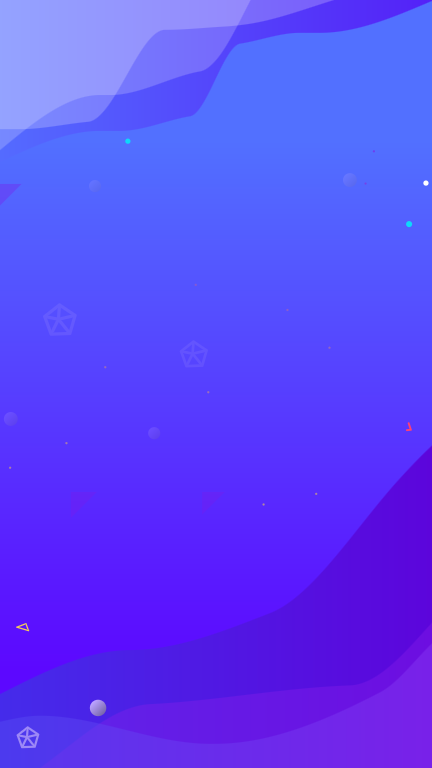
Write a Shadertoy shader that draws this background.

```glsl
// Blue-to-violet backdrop with translucent waves above and below, plus floating
// orbs, wire gems, flags and confetti. Waves are sums of smooth steps in x;
// lengths are in hundredths of the canvas width, measured from the lower left.

const vec3 SKY_HIGH = vec3(0.32, 0.44, 1.0);
const vec3 SKY_LOW = vec3(0.36, 0.03, 1.0);
const vec2 SKY_SPAN = vec2(22.7, 145.4);
const vec3 VEIL_LEFT = vec3(0.33, 0.42, 1.0);
const vec3 VEIL_RIGHT = vec3(0.33, 0.13, 0.97);
const vec3 HILL_LEFT = vec3(0.27, 0.17, 0.92);
const vec3 HILL_RIGHT = vec3(0.36, 0.02, 0.86);
const vec3 PURPLE = vec3(0.55, 0.12, 0.92);
const vec3 FRONT_LEFT = vec3(0.33, 0.30, 0.95);
const vec3 FRONT_RIGHT = vec3(0.53, 0.22, 0.95);
const vec3 LAVENDER = vec3(0.78, 0.70, 0.98);
const vec3 FLAG = vec3(0.48, 0.10, 0.92);
const vec3 CYAN = vec3(0.05, 0.85, 0.98);
const vec3 YELLOW = vec3(0.95, 0.80, 0.35);
const vec3 RED = vec3(1.0, 0.25, 0.45);
const int SPECKS = 11;

// Centre, radius and opacity of the larger floating parts
const vec4 ORBS[5] = vec4[5](vec4(22.0, 134.7, 1.4, 0.13), vec4(81.0, 136.1, 1.6, 0.16),
    vec4(2.5, 80.8, 1.6, 0.16), vec4(35.7, 77.5, 1.4, 0.16), vec4(22.7, 13.9, 1.9, 0.85));
const vec4 GEMS[3] = vec4[3](vec4(13.9, 103.5, 3.7, 0.13), vec4(44.9, 95.6, 3.1, 0.12),
    vec4(6.5, 6.9, 2.5, 0.65));
const vec4 FLAGS[3] = vec4[3](vec4(16.4, 63.9, 6.0, 0.35), vec4(46.8, 63.9, 5.2, 0.35),
    vec4(0.0, 135.2, 5.0, 0.35));

// Top waves: depth below the upper edge
float lightDepth(float x) {
    return 29.9 - 1.9 * smoothstep(4.6, 24.3, x) - 21.1 * smoothstep(20.4, 38.2, x)
        - 0.9 * smoothstep(38.2, 56.7, x) - 8.8 * smoothstep(52.0, 92.6, x);
}
float paleDepth(float x) {
    return 47.5 - 25.5 * smoothstep(-23.1, 23.1, x) - 5.8 * smoothstep(25.5, 49.8, x)
        - 27.3 * smoothstep(46.3, 67.1, x);
}
float veilDepth(float x) {
    return 44.7 - 14.4 * smoothstep(-23.1, 23.1, x) - 3.7 * smoothstep(27.8, 47.5, x)
        - 16.2 * smoothstep(44.0, 55.6, x) - 2.8 * smoothstep(52.1, 69.4, x)
        - 14.4 * smoothstep(74.1, 125.0, x);
}

// Bottom waves: height above the lower edge
float hillHeight(float x) {
    return 6.9 + 20.4 * smoothstep(-30.1, 30.1, x) + 16.2 * smoothstep(30.1, 92.6, x)
        + 39.4 * smoothstep(62.5, 115.7, x);
}
float slopeHeight(float x) {
    return -5.8 + 20.4 * smoothstep(-4.6, 34.7, x) + 4.6 * smoothstep(27.8, 85.6, x)
        + 26.6 * smoothstep(81.0, 116.9, x);
}
float frontHeight(float x) {
    return 9.3 + 2.8 * smoothstep(-9.3, 9.3, x) - 6.5 * smoothstep(9.3, 48.6, x)
        + 37.0 * smoothstep(49.8, 150.5, x) + 5.8 * smoothstep(88.0, 104.2, x);
}

float waveMask(float d) { return clamp(0.5 - d / fwidth(d), 0.0, 1.0); }
float shapeMask(float d) { return clamp(0.5 - d * iResolution.x / 100.0, 0.0, 1.0); }

float segment(vec2 p, vec2 a, vec2 b) {
    vec2 ab = b - a;
    return length(p - a - ab * clamp(dot(p - a, ab) / dot(ab, ab), 0.0, 1.0));
}

vec2 hash2(float n) { return fract(sin(n * vec2(127.1, 311.7)) * 4375.5); }

vec2 corner(int i) { float a = 1.2566 * float(i) + 0.35; return vec2(cos(a), sin(a)); }

// Pentagon rim with spokes, for a unit radius
float gem(vec2 p) {
    float d = 9.0;
    for (int i = 0; i < 5; i++) {
        d = min(d, segment(p, corner(i), corner(i + 1)));
        d = min(d, segment(p, vec2(-0.1, 0.1), corner(i)));
    }
    return d - 0.1;
}

void mainImage(out vec4 fragColor, in vec2 fragCoord) {
    vec2 p = 100.0 * fragCoord / iResolution.x;
    float depth = 100.0 * iResolution.y / iResolution.x - p.y;
    float across = p.x / 100.0;

    // Sky and top waves
    vec3 col = mix(SKY_LOW, SKY_HIGH, clamp((p.y - SKY_SPAN.x) / (SKY_SPAN.y - SKY_SPAN.x), 0.0, 1.0));
    col = mix(col, mix(VEIL_LEFT, VEIL_RIGHT, across), waveMask(depth - veilDepth(p.x)));
    col = mix(col, vec3(1.0), 0.20 * waveMask(depth - paleDepth(p.x)));
    col = mix(col, vec3(1.0), 0.22 * waveMask(depth - lightDepth(p.x)));

    // Bottom waves
    col = mix(col, mix(HILL_LEFT, HILL_RIGHT, across), waveMask(p.y - hillHeight(p.x)));
    col = mix(col, PURPLE, 0.35 * waveMask(p.y - slopeHeight(p.x)));
    col = mix(col, mix(FRONT_LEFT, FRONT_RIGHT, across), 0.45 * waveMask(p.y - frontHeight(p.x)));

    // Flags, gems and softly shaded orbs
    for (int i = 0; i < 3; i++) {
        vec2 q = p - FLAGS[i].xy;
        float d = max(max(-q.x, q.y), 0.707 * (q.x - q.y - FLAGS[i].z));
        col = mix(col, FLAG, FLAGS[i].w * shapeMask(d));
        q = (p - GEMS[i].xy) / GEMS[i].z;
        col = mix(col, LAVENDER, GEMS[i].w * shapeMask(gem(q) * GEMS[i].z));
    }
    for (int i = 0; i < 5; i++) {
        vec2 q = p - ORBS[i].xy;
        float shade = 0.85 + 0.15 * (q.y - q.x) / ORBS[i].z;
        col = mix(col, LAVENDER * shade, ORBS[i].w * shapeMask(length(q) - ORBS[i].z));
    }

    // Confetti: scattered specks, bright dots, a yellow triangle and a red tick
    for (int i = 0; i < SPECKS; i++) {
        vec2 h = hash2(float(i) + 3.0);
        float d = length(p - vec2(100.0 * h.x, 55.0 + 90.0 * h.y)) - 0.25;
        col = mix(col, mix(YELLOW, FLAG, h.y), 0.6 * shapeMask(d));
    }
    float cyanDots = min(length(p - vec2(29.6, 145.1)) - 0.6, length(p - vec2(94.7, 125.9)) - 0.7);
    col = mix(col, CYAN, shapeMask(cyanDots));
    col = mix(col, vec3(1.0), shapeMask(length(p - vec2(98.6, 135.4)) - 0.6));
    vec2 a = vec2(3.9, 32.6), b = vec2(6.0, 33.4), c = vec2(6.6, 31.8);
    float outline = min(min(segment(p, a, b), segment(p, b, c)), segment(p, c, a));
    col = mix(col, YELLOW, shapeMask(outline - 0.15));
    vec2 tip = vec2(95.1, 78.3);
    float tick = min(segment(p, tip, vec2(94.6, 79.8)), segment(p, tip, vec2(94.2, 78.2)));
    col = mix(col, RED, shapeMask(tick - 0.22));

    fragColor = vec4(col, 1.0);
}
```
